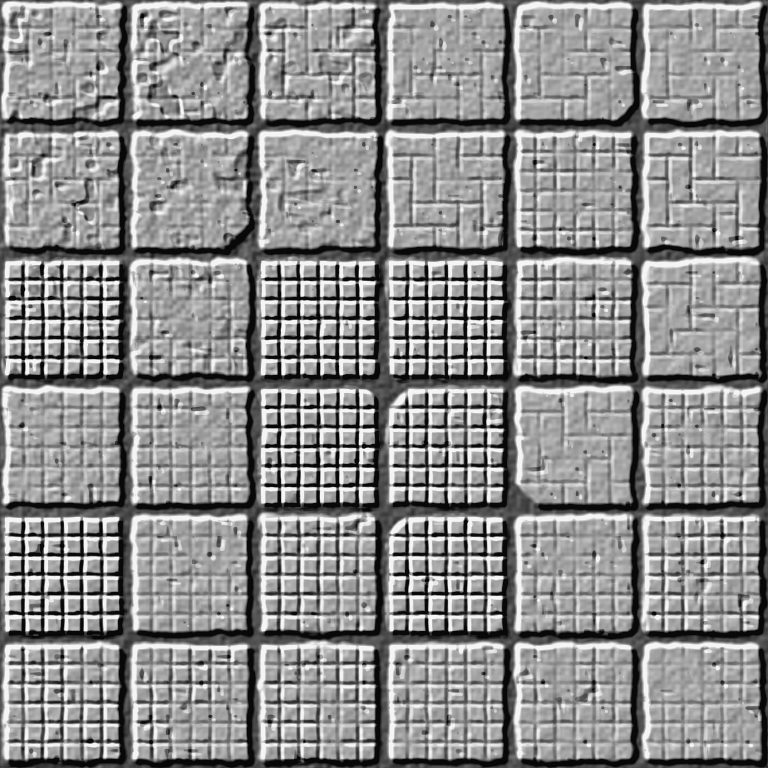
A WebGL 2 fragment shader for this texture map:

```glsl
#version 300 es
precision highp float;

uniform vec2 u_resolution;
out vec4 fragColor;

const float TILES = 6.0;          // repeats across and down
const float TILE_HALF = 0.458;    // half a tile, in tile pitches
const float CORNER_RADIUS = 0.04;
const float EDGE_RAMP = 0.026;
const float EDGE_WEAR = 0.045;
const float GRID_CELLS = 6.0;
const float SLAB_CELLS = 5.0;
const float GROOVE_HALF = 0.026;
const float GROOVE_SCALE = 0.72;
const float GRAIN = 0.13;
const float LIGHT_STEP = 0.014;
const float LIGHT_GAIN = 0.95;
const float OCCLUSION = 0.36;
const float FACE_GREY = 0.65;
const float DARKEST = 0.03;
const float BRIGHTEST = 0.96;

// Groove depth per tile, bottom row first; negative selects interlocked slabs
const float GROOVE_DEPTH[36] = float[36](
    0.60, 0.50, 0.55, 0.40, 0.35, 0.25,
    0.95, 0.25, 0.60, 0.90, 0.30, 0.50,
    0.25, 0.30, 1.00, 0.80, -0.25, 0.35,
    0.85, 0.25, 1.00, 0.95, 0.50, -0.30,
    -0.25, -0.15, -0.15, -0.35, 0.40, -0.40,
    -0.25, -0.20, -0.35, -0.25, -0.30, -0.25);

float hash(vec2 p) {
    return fract(sin(dot(p, vec2(127.1, 311.7))) * 43758.5453);
}

// Value noise that wraps with the canvas; frequency is in cells per tile
float noise(vec2 p, float frequency) {
    vec2 x = p * frequency;
    vec2 cell = floor(x);
    vec2 t = smoothstep(0.0, 1.0, x - cell);
    float period = TILES * frequency;
    vec2 lo = mod(cell, period);
    vec2 hi = mod(cell + 1.0, period);
    float bottom = mix(hash(lo), hash(vec2(hi.x, lo.y)), t.x);
    float top = mix(hash(vec2(lo.x, hi.y)), hash(hi), t.x);
    return mix(bottom, top, t.y);
}

float roundedBox(vec2 p, float halfSize, float radius) {
    vec2 d = abs(p) - halfSize + radius;
    return length(max(d, 0.0)) + min(max(d.x, d.y), 0.0) - radius;
}

// Distance to the nearest line of a square grid, in cells
float gridLine(vec2 q) {
    vec2 d = 0.5 - abs(fract(q) - 0.5);
    return min(d.x, d.y);
}

// Distance to the nearest joint of a herringbone of 1 by 2 slabs, in cells
float slabLine(vec2 q) {
    vec2 cell = floor(q);
    vec2 lo = q - cell;
    vec2 hi = 1.0 - lo;
    float part = mod(cell.x - cell.y, 4.0);
    if (part < 0.5) hi.x = 1.0;
    else if (part < 1.5) lo.x = 1.0;
    else if (part < 2.5) lo.y = 1.0;
    else hi.y = 1.0;
    return min(min(lo.x, hi.x), min(lo.y, hi.y));
}

float height(vec2 p) {
    vec2 id = mod(floor(p), TILES);
    vec2 local = fract(p) - 0.5;
    float coarse = noise(p, 5.0);
    float medium = noise(p + 0.37, 12.0);
    float fine = noise(p, 29.0);

    // Worn tile outline with an occasional broken corner
    float edge = roundedBox(local, TILE_HALF, CORNER_RADIUS);
    vec2 side = sign(vec2(hash(id + 3.1), hash(id + 8.7)) - 0.5);
    float cut = 0.2 * smoothstep(0.55, 1.0, hash(id + 5.3));
    edge = max(edge, (dot(local, side) - 2.0 * TILE_HALF + cut) * 0.707);
    edge += EDGE_WEAR * (0.6 * medium + 0.6 * coarse * coarse - 0.4);
    float tile = smoothstep(EDGE_RAMP, -EDGE_RAMP, edge);

    // Grid or slab grooves, partly filled where they are shallow
    float setting = GROOVE_DEPTH[int(id.y) * 6 + int(id.x)];
    float depth = abs(setting);
    vec2 q = local / (2.0 * TILE_HALF) + 0.5 + 0.012 * (vec2(medium, fine) - 0.5);
    float line = setting > 0.0
        ? gridLine(q * GRID_CELLS) / GRID_CELLS
        : slabLine(q * SLAB_CELLS + floor(4.0 * hash(id))) / SLAB_CELLS;
    float fill = mix(smoothstep(0.15, 0.55, coarse), 1.0, depth * 0.8);
    float groove = smoothstep(GROOVE_HALF, 0.004, line) * depth * fill;

    // Grain, pits, and spalling that grows toward the upper left
    float damage = smoothstep(4.2, 0.8, length(vec2(id.x, 5.0 - id.y)));
    float spall = smoothstep(0.5, 0.75, medium) * smoothstep(0.3, 0.7, coarse);
    float pits = smoothstep(0.84, 0.95, noise(p + 0.61, 15.0));
    float relief = GRAIN * (fine + 0.9 * medium + 0.8 * coarse - 1.35);
    float face = 1.0 - GROOVE_SCALE * groove - 0.45 * damage * spall - 0.28 * pits;
    return tile * face + relief * (1.0 + 0.6 * damage);
}

void main() {
    vec2 p = gl_FragCoord.xy / u_resolution * TILES;

    // Raking light from the upper left
    vec2 toLight = vec2(-LIGHT_STEP, LIGHT_STEP);
    float away = height(p - toLight);
    float toward = height(p + toLight);
    float hollow = clamp(1.0 - 0.5 * (away + toward), 0.0, 1.0);
    float grey = FACE_GREY + LIGHT_GAIN * (away - toward) - OCCLUSION * hollow;
    fragColor = vec4(vec3(clamp(grey, DARKEST, BRIGHTEST)), 1.0);
}
```
